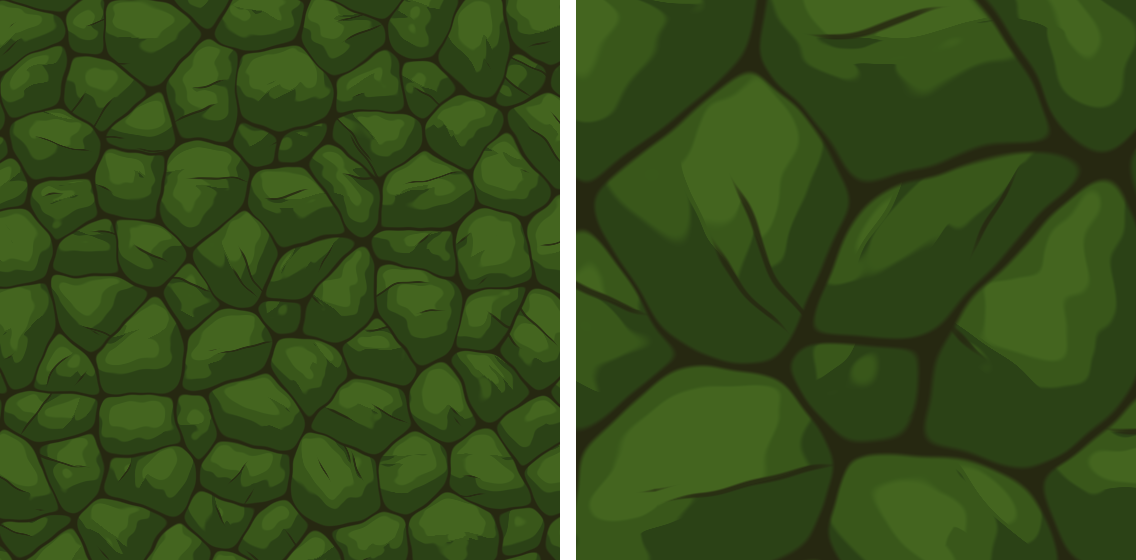
Left, the full canvas; right, a detail of the centre.
Write a Shadertoy shader that draws this texture.

```glsl
const vec3 GAP_COLOR = vec3(0.150, 0.155, 0.068);
const vec3 SHADE_COLOR = vec3(0.170, 0.260, 0.088);
const vec3 MOSS_COLOR = vec3(0.222, 0.343, 0.102);
const vec3 LIGHT_COLOR = vec3(0.266, 0.398, 0.122);

const vec2 GRID = vec2(7.0, 10.0);      // stones across and up
const float JITTER = 0.78;
const float SIZE_SPREAD = 0.0058;       // strength of the size differences
const float WARP = 0.016;               // bend of the stone outlines
const float GAP_WIDTH = 0.0024;
const float ROUNDING = 0.0058;
const vec2 LIGHT_DIR = vec2(-0.17, 0.985);
const float SHADE_BAND = 0.033;         // shaded depth at the foot of a stone
const float TOP_BAND = -0.007;
const float LIGHT_INSET = 0.0185;
const float GRAIN = 0.018;
const float GROOVE_DEPTH = 0.026;
const float CRACK_WIDTH = 0.0016;
const float SOFTNESS = 0.0018;

vec2 hash2(vec2 p) {
    vec3 q = fract(vec3(p.xyx) * vec3(0.1031, 0.1030, 0.0973));
    q += dot(q, q.yzx + 33.33);
    return fract((q.xx + q.yz) * q.zy);
}

float gradientDot(vec2 cell, vec2 offset) {
    float angle = 6.28318 * hash2(cell + 71.0).x;
    return dot(vec2(cos(angle), sin(angle)), offset);
}

float gradientNoise(vec2 p) {
    vec2 i = floor(p), f = fract(p);
    vec2 u = f * f * f * (f * (f * 6.0 - 15.0) + 10.0);
    vec2 e = vec2(1.0, 0.0);
    float low = mix(gradientDot(i, f), gradientDot(i + e, f - e), u.x);
    float high = mix(gradientDot(i + e.yx, f - e.yx), gradientDot(i + 1.0, f - 1.0), u.x);
    return mix(low, high, u.y);
}

// Site position in xy, size weight in z
vec3 stoneSite(vec2 cell) {
    vec2 jitter = (hash2(cell + 19.0) - 0.5) * JITTER;
    float stagger = 0.5 * mod(cell.y, 2.0);
    vec2 site = (cell + 0.5 + jitter + vec2(stagger, 0.0)) / GRID;
    return vec3(site, SIZE_SPREAD * hash2(cell + 47.0).x);
}

// Ledges and cracks: x lowers the tone, y is the dark line cover
vec2 grooves(vec2 q, vec2 cell, float soft) {
    vec2 result = vec2(0.0);
    for (int i = 0; i < 3; i++) {
        vec2 place = hash2(cell + 13.0 * float(i) + 101.0);
        vec2 kind = hash2(cell + 17.0 * float(i) + 151.0);
        float bend = 0.012 * gradientNoise(q * 14.0 + place * 40.0);
        float below = (place.y - 0.5) * 0.085 + bend - q.y;
        float reach = mix(0.015, 0.065, kind.x) - abs(q.x - (place.x - 0.5) * 0.09);
        float taper = smoothstep(0.0, 0.025, reach);
        float ledge = smoothstep(-soft, soft, below) * exp(-75.0 * max(below, 0.0));
        float width = CRACK_WIDTH * taper;
        float line = 1.0 - smoothstep(width - soft * 0.5, width + soft * 0.5, abs(below));
        result.x += GROOVE_DEPTH * ledge * taper;
        result.y = max(result.y, line * taper * step(0.62, kind.y));
    }
    return result;
}

void mainImage(out vec4 fragColor, in vec2 fragCoord) {
    vec2 uv = fragCoord / iResolution.y;
    float soft = max(SOFTNESS, 0.8 / iResolution.y);
    vec2 bend = vec2(gradientNoise(uv * 9.0), gradientNoise(uv * 9.0 + 37.0));
    bend += 0.3 * vec2(gradientNoise(uv * 27.0 + 5.0), gradientNoise(uv * 27.0 + 83.0));
    vec2 p = uv + WARP * bend;
    vec2 base = floor(p * GRID);

    // Find the stone that owns this point
    float nearest = 1e5;
    vec2 cell = base;
    vec3 own = vec3(0.0);
    for (int y = -2; y <= 2; y++)
    for (int x = -2; x <= 2; x++) {
        vec2 c = base + vec2(x, y);
        vec3 site = stoneSite(c);
        vec2 d = p - site.xy;
        float power = dot(d, d) - site.z;
        if (power < nearest) { nearest = power; cell = c; own = site; }
    }

    // Rounded distance to the edges, plain and shifted by the light
    float edgeSum = 0.0, toneSum = 0.0;
    float bandScale = 0.65 + 0.6 * own.z / SIZE_SPREAD;
    for (int y = -2; y <= 2; y++)
    for (int x = -2; x <= 2; x++) {
        vec2 c = base + vec2(x, y);
        if (c == cell) continue;
        vec3 site = stoneSite(c);
        vec2 span = site.xy - own.xy;
        float gapLength = max(length(span), 0.001);
        vec2 d = p - site.xy;
        float edge = (dot(d, d) - site.z - nearest) / (2.0 * gapLength);
        float facing = dot(span / gapLength, LIGHT_DIR);
        float band = mix(SHADE_BAND, TOP_BAND, smoothstep(-0.9, 0.5, facing)) * bandScale;
        edgeSum += exp(-edge / ROUNDING);
        toneSum += exp(-(edge - band) / ROUNDING);
    }
    float inset = -ROUNDING * log(edgeSum);
    float tone = -ROUNDING * log(toneSum);

    // Chiselled surface along one direction per stone
    float angle = (hash2(cell + 211.0).x - 0.5) * 2.3;
    vec2 along = vec2(cos(angle), sin(angle));
    vec2 local = p - own.xy;
    vec2 q = vec2(dot(local, along), dot(local, vec2(-along.y, along.x)));
    tone += GRAIN * gradientNoise(q * vec2(7.0, 36.0) + cell * 7.3);
    vec2 cuts = grooves(q, cell, soft);
    tone -= cuts.x;

    // Flat tones, then cracks and gaps
    vec3 color = mix(SHADE_COLOR, MOSS_COLOR, smoothstep(-soft, soft, tone));
    color = mix(color, LIGHT_COLOR, smoothstep(-soft, soft, tone - LIGHT_INSET));
    color = mix(color, GAP_COLOR, 0.85 * cuts.y);
    float gap = GAP_WIDTH * (1.0 + 0.9 * gradientNoise(uv * 11.0 + 61.0));
    color = mix(GAP_COLOR, color, smoothstep(-soft, soft, inset - gap));
    fragColor = vec4(color, 1.0);
}
```
